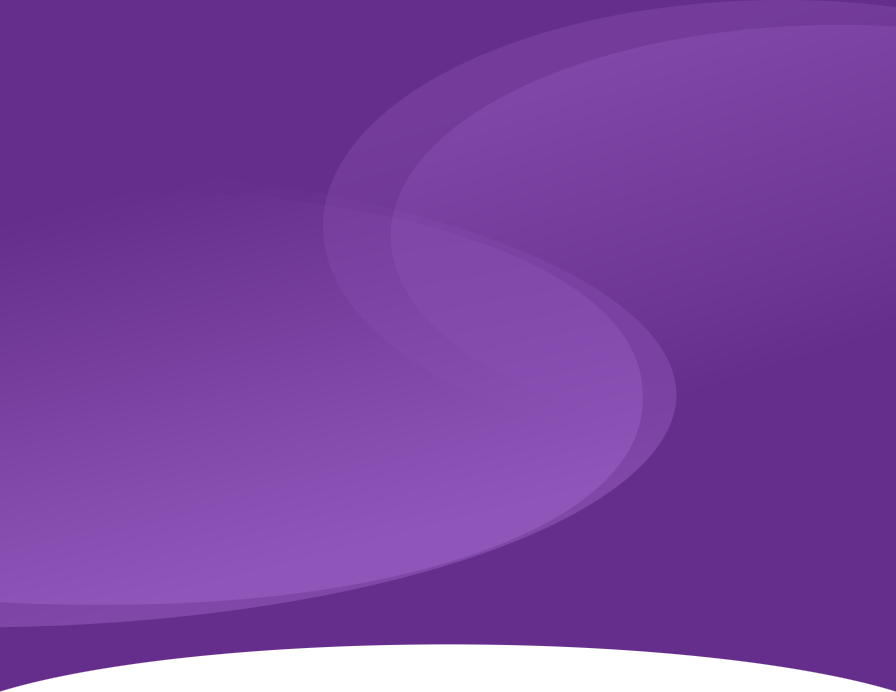
Reproduce this background procedurally as a WebGL 2 fragment shader.

```glsl
#version 300 es
precision highp float;

uniform vec2 u_resolution;
out vec4 fragColor;

// Palette
const vec3 BASE = vec3(0.400, 0.180, 0.549);
const vec3 GLOW = vec3(0.620, 0.388, 0.788);
const vec3 FLOOR = vec3(1.0);

// Layout, in canvas heights
const float ASPECT = 512.0 / 396.0;
const vec2 RIGHT_OUTER_POS = vec2(1.128, 0.673), RIGHT_OUTER_SIZE = vec2(0.662, 0.327);
const vec2 RIGHT_INNER_POS = vec2(1.212, 0.659), RIGHT_INNER_SIZE = vec2(0.648, 0.305);
const vec2 LEFT_OUTER_POS = vec2(-0.034, 0.4295), LEFT_OUTER_SIZE = vec2(1.010, 0.336);
const vec2 LEFT_INNER_POS = vec2(0.143, 0.426), LEFT_INNER_SIZE = vec2(0.7845, 0.300);
const vec2 FLOOR_POS = vec2(0.6465, -0.0738), FLOOR_SIZE = vec2(0.758, 0.1426);

// Superellipse exponents: 2 is a plain ellipse, more is fuller
const float PLAIN = 2.0;
const float LEFT_OUTER_POWER = 1.97;
const float LEFT_INNER_POWER = 2.14;

// Fades: origin, direction and length
const vec2 RIGHT_FADE_POS = vec2(0.707, 0.866), RIGHT_FADE_DIR = vec2(0.300, -0.954);
const vec2 LEFT_FADE_POS = vec2(0.2525, 0.748), LEFT_FADE_DIR = vec2(0.250, -0.968);
const float RIGHT_FADE_LENGTH = 0.505;
const float LEFT_FADE_LENGTH = 0.60;

// Layer strengths
const float RIGHT_OUTER_ALPHA = 0.25;
const float RIGHT_INNER_ALPHA = 0.28;
const float LEFT_OUTER_ALPHA = 0.47;
const float LEFT_INNER_ALPHA = 0.52;
const float LEFT_FADE_CURVE = 1.2;

// Antialiased coverage of a superellipse
float oval(vec2 p, vec2 center, vec2 radius, float power) {
    vec2 q = pow(abs(p - center) / radius, vec2(power));
    float field = q.x + q.y - 1.0;
    return clamp(0.5 - field / max(fwidth(field), 1e-5), 0.0, 1.0);
}

// Position along a linear gradient, 0 at its origin and 1 at its end
float ramp(vec2 p, vec2 origin, vec2 direction, float span) {
    return clamp(dot(p - origin, direction) / span, 0.0, 1.0);
}

void main() {
    vec2 p = gl_FragCoord.xy / u_resolution * vec2(ASPECT, 1.0);
    vec3 color = BASE;

    // Right pair, fading downward
    float rightFade = 1.0 - ramp(p, RIGHT_FADE_POS, RIGHT_FADE_DIR, RIGHT_FADE_LENGTH);
    float rightOuter = oval(p, RIGHT_OUTER_POS, RIGHT_OUTER_SIZE, PLAIN);
    float rightInner = oval(p, RIGHT_INNER_POS, RIGHT_INNER_SIZE, PLAIN);
    color = mix(color, GLOW, rightOuter * rightFade * RIGHT_OUTER_ALPHA);
    color = mix(color, GLOW, rightInner * rightFade * RIGHT_INNER_ALPHA);

    // Left pair, fading upward
    float leftFade = pow(ramp(p, LEFT_FADE_POS, LEFT_FADE_DIR, LEFT_FADE_LENGTH), LEFT_FADE_CURVE);
    float leftOuter = oval(p, LEFT_OUTER_POS, LEFT_OUTER_SIZE, LEFT_OUTER_POWER);
    float leftInner = oval(p, LEFT_INNER_POS, LEFT_INNER_SIZE, LEFT_INNER_POWER);
    color = mix(color, GLOW, leftOuter * leftFade * LEFT_OUTER_ALPHA);
    color = mix(color, GLOW, leftInner * leftFade * LEFT_INNER_ALPHA);

    // Curved floor
    color = mix(color, FLOOR, oval(p, FLOOR_POS, FLOOR_SIZE, PLAIN));

    fragColor = vec4(color, 1.0);
}
```
